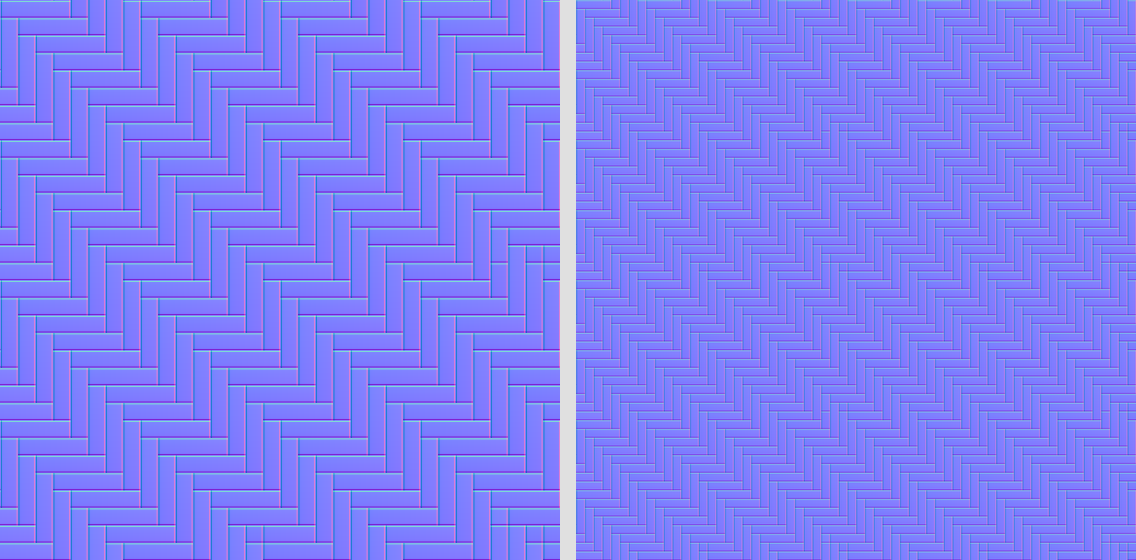
Left, the tile; right, the same tile 2 across and 2 down.
Give the GLSL for this texture map, as a WebGL 2 fragment shader.

```glsl
#version 300 es
precision highp float;
// Tangent-space normal map of a herringbone plank floor with thin bevelled joints.

#define REPEATS 4.0        // herringbone periods across and down
#define PLANK_RATIO 4.0    // plank length in plank widths
#define BEVEL_CENTER 0.055 // bevel distance from the joint, in plank widths
#define BEVEL_WIDTH 0.04   // half width of the bevel
#define BEVEL_SLOPE 1.7    // steepness of the bevel
#define SHOULDER 0.06      // soft rounding beside the bevel
#define LEFT_SHOULDER 0.2  // stronger rounding on left edges
#define CROWN 0.1          // gentle convexity of a whole plank
#define TILT 0.01          // random lean of each plank
#define CUT_CHANCE 0.3     // chance of an extra cut joint in the worn zones
#define JOINT_SHIFT vec2(0.03, 0.025) // offset of the joints from the grid
#define SAMPLES 4          // antialiasing samples per pixel side

uniform vec2 u_resolution;
out vec4 fragColor;

const float PERIOD = 2.0 * PLANK_RATIO;
const float CELLS = REPEATS * PERIOD;

float hash(vec2 p) {
    vec3 q = fract(vec3(p.xyx) * 0.1031);
    q += dot(q, q.yzx + 33.33);
    return fract((q.x + q.y) * q.z);
}

// Position of a cell along its row: first half horizontal, second half vertical.
float phaseOf(vec2 cell) {
    return mod(cell.x - cell.y, PERIOD);
}

// Irregular short cuts near the right edge and in one patch of the last rows.
vec2 extraCuts(vec2 cell) {
    bool rightZone = cell.x >= CELLS - 4.0 && cell.y > 12.0 && mod(cell.y, PERIOD) >= 6.0;
    bool lowerZone = cell.y >= CELLS - 2.0 && abs(cell.x - 14.0) < 1.5;
    if (!rightZone && !lowerZone) return vec2(0.0);
    return step(vec2(hash(cell), hash(cell + 57.0)), vec2(CUT_CHANCE));
}

// Whether a joint lies on the left (x) and top (y) side of a cell.
vec2 jointsOf(vec2 cell) {
    cell = mod(cell, CELLS);
    float phase = phaseOf(cell);
    bool left = phase < 0.5 || phase > PLANK_RATIO - 0.5;
    bool top = phase < PLANK_RATIO - 0.5 || phase > PERIOD - 1.5;
    return max(vec2(left, top), extraCuts(cell));
}

// Slope magnitude at a distance from a joint.
float edgeSlope(float dist, float shoulder) {
    float bevel = 1.0 - smoothstep(0.0, 1.0, abs(dist - BEVEL_CENTER) / BEVEL_WIDTH);
    float soft = exp(-dist / 0.08) * smoothstep(0.0, BEVEL_CENTER, dist);
    return BEVEL_SLOPE * bevel + shoulder * soft;
}

// Encoded normal at a grid position, with rows counted downward.
vec3 normalColor(vec2 grid) {
    vec2 cell = floor(grid);
    vec2 local = grid - cell;

    // Plank identity and coordinates inside the plank.
    float phase = phaseOf(cell);
    bool horizontal = phase < PLANK_RATIO - 0.5;
    vec2 offset = horizontal ? vec2(phase, 0.0) : vec2(0.0, PERIOD - 1.0 - phase);
    vec2 size = horizontal ? vec2(PLANK_RATIO, 1.0) : vec2(1.0, PLANK_RATIO);
    vec2 inPlank = (offset + local) / size;
    vec2 plankId = mod(cell - offset, CELLS);

    // Crown and lean of the plank face.
    vec2 lean = vec2(hash(plankId + 11.0), hash(plankId + 83.0)) - 0.5;
    vec2 slope = (inPlank - 0.5) * CROWN + lean * TILT;

    // Bevels on every side that has a joint.
    vec2 leftTop = jointsOf(cell);
    float right = jointsOf(cell + vec2(1.0, 0.0)).x;
    float bottom = jointsOf(cell + vec2(0.0, 1.0)).y;
    slope.x -= leftTop.x * edgeSlope(local.x, LEFT_SHOULDER);
    slope.x += right * edgeSlope(1.0 - local.x, SHOULDER);
    slope.y -= leftTop.y * edgeSlope(local.y, SHOULDER);
    slope.y += bottom * edgeSlope(1.0 - local.y, SHOULDER);

    // Green points up.
    return normalize(vec3(slope.x, -slope.y - 0.01, 1.0)) * 0.5 + 0.5;
}

void main() {
    // Average a small grid of samples so that thin bevels stay smooth.
    vec3 total = vec3(0.0);
    for (int i = 0; i < SAMPLES * SAMPLES; i++) {
        vec2 jitter = (vec2(i % SAMPLES, i / SAMPLES) + 0.5) / float(SAMPLES) - 0.5;
        vec2 uv = (gl_FragCoord.xy + jitter) / u_resolution;
        total += normalColor(vec2(uv.x, 1.0 - uv.y) * CELLS - JOINT_SHIFT);
    }
    fragColor = vec4(total / float(SAMPLES * SAMPLES), 1.0);
}
```
